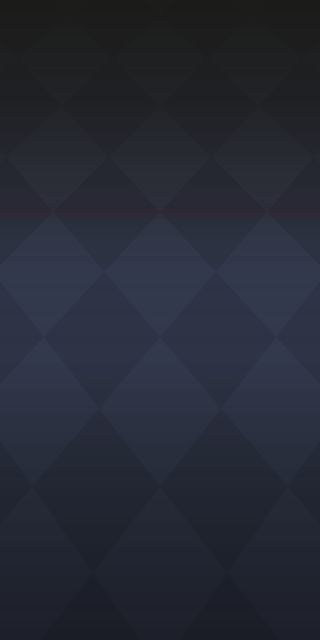
Reproduce this background procedurally as a Shadertoy shader.

```glsl
// A checkerboard of diamonds on a plane tilted away towards the top.
// Perspective widens the cells downwards; a vertical gradient of dark
// slate tones colours them, and every second diamond is slightly lighter.

#define CELL_TOP 0.2831      // cell width at the top edge
#define CELL_GROWTH 0.1526   // extra cell width at the bottom edge
#define ROW_DEPTH 0.2458     // depth step of one row
#define ROW_ORIGIN 3.243     // depth where a row begins
#define EDGE 0.026           // softness of the diamond edges
#define LIGHTEN 0.11         // contrast of the lighter diamonds
#define BANDING 0.008        // strength of the faint horizontal bands
#define SEAM_Y 0.333         // height of the warm seam, from the top

const int STOPS = 11;

// Colour in rgb, distance from the top in w
const vec4 SLATE[STOPS] = vec4[STOPS](
    vec4(0.105, 0.105, 0.100, 0.00),
    vec4(0.125, 0.129, 0.142, 0.16),
    vec4(0.145, 0.152, 0.184, 0.25),
    vec4(0.157, 0.163, 0.206, 0.32),
    vec4(0.168, 0.190, 0.245, 0.36),
    vec4(0.178, 0.202, 0.268, 0.43),
    vec4(0.178, 0.202, 0.270, 0.56),
    vec4(0.158, 0.176, 0.234, 0.65),
    vec4(0.130, 0.152, 0.198, 0.76),
    vec4(0.112, 0.125, 0.165, 0.90),
    vec4(0.105, 0.110, 0.150, 1.00));

vec3 slateGradient(float down) {
    vec3 color = SLATE[0].rgb;
    for (int i = 1; i < STOPS; i++) {
        float blend = (down - SLATE[i - 1].w) / (SLATE[i].w - SLATE[i - 1].w);
        color = mix(color, SLATE[i].rgb, clamp(blend, 0.0, 1.0));
    }
    return color;
}

// Position on the tilted plane, in cells
vec2 planeCell(float across, float down) {
    float cellWidth = CELL_TOP + CELL_GROWTH * down;
    return vec2((across - 0.5) / cellWidth,
                (1.0 / cellWidth - ROW_ORIGIN) / ROW_DEPTH);
}

// 1 inside the lighter diamonds, 0 in those between
float diamondMask(vec2 cell) {
    vec2 local = abs(vec2(fract(cell.x + 0.5), fract(cell.y)) - 0.5);
    return smoothstep(-EDGE, EDGE, 1.0 - 2.0 * (local.x + local.y));
}

void mainImage(out vec4 fragColor, in vec2 fragCoord) {
    vec2 uv = fragCoord / iResolution.xy;
    float down = 1.0 - uv.y;
    vec3 color = slateGradient(down);

    // Lighter diamonds, fading out in the distance
    float contrast = LIGHTEN * mix(0.35, 1.0, smoothstep(0.0, 0.35, down));
    color *= 1.0 + contrast * diamondMask(planeCell(uv.x, down));

    // Warm seam and faint bands across the whole width
    float seam = 1.0 - smoothstep(0.004, 0.014, abs(down - SEAM_Y));
    color += seam * vec3(0.008, -0.008, -0.010);
    color *= 1.0 + BANDING * (sin(down * 151.0) + 0.6 * sin(down * 302.0 + 1.3));

    fragColor = vec4(color, 1.0);
}
```
